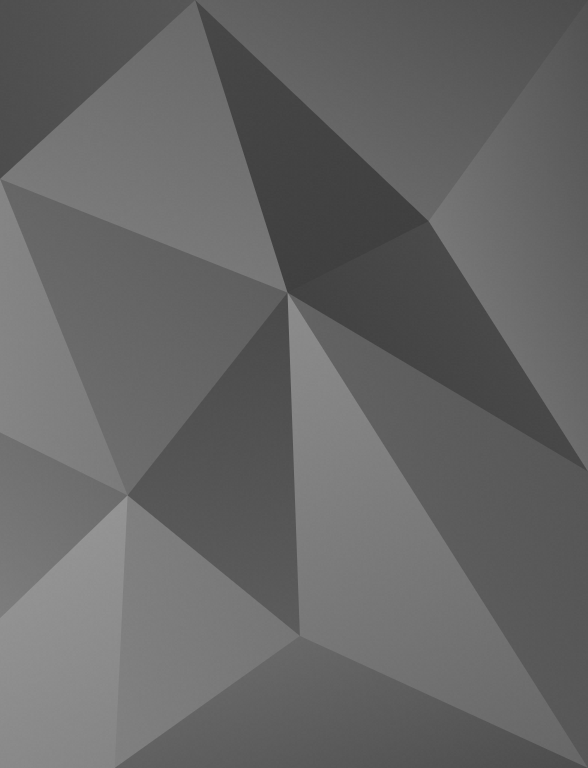
Give the GLSL for this background, as a Shadertoy shader.

```glsl
// Low-poly grey backdrop: large triangular facets that meet at shared corners.
// Each facet blends three corner greys by barycentric weights; its edges are
// smoothed by pixel coverage, and normalising the coverage hides any seams.

float cross2(vec2 a, vec2 b) {
    return a.x * b.y - a.y * b.x;
}

float hash(vec2 p) {
    return fract(sin(dot(p, vec2(127.1, 311.7))) * 43758.5453);
}

// Adds (grey * coverage, coverage) of one facet; greys follow corners a, b, c
void addFacet(inout vec2 total, vec2 p, vec2 a, vec2 b, vec2 c, vec3 greys, vec2 size) {
    vec2 q = p * size;
    a *= size;
    b *= size;
    c *= size;
    float area = cross2(b - a, c - a);
    vec3 weights = vec3(cross2(c - b, q - b), cross2(a - c, q - c), cross2(b - a, q - a)) / area;
    vec3 edgeLengths = vec3(length(c - b), length(a - c), length(b - a));
    vec3 inside = clamp(weights * abs(area) / edgeLengths + 0.5, 0.0, 1.0);
    float coverage = min(inside.x, min(inside.y, inside.z));
    total += coverage * vec2(dot(weights, greys), 1.0);
}

void mainImage(out vec4 fragColor, in vec2 fragCoord) {
    vec2 size = iResolution.xy;
    vec2 uv = fragCoord / size;

    // Inner corners
    vec2 hub = vec2(0.489, 0.619);
    vec2 rightHub = vec2(0.729, 0.712);
    vec2 leftHub = vec2(0.217, 0.355);
    vec2 lowHub = vec2(0.510, 0.172);

    // Corners on the border
    vec2 topLeft = vec2(0.0, 1.0);
    vec2 top = vec2(0.332, 1.0);
    vec2 topRight = vec2(1.0, 1.0);
    vec2 right = vec2(1.0, 0.386);
    vec2 bottomRight = vec2(1.0, 0.0);
    vec2 bottom = vec2(0.195, 0.0);
    vec2 leftHigh = vec2(0.0, 0.767);
    vec2 leftMid = vec2(0.0, 0.437);
    vec2 leftLow = vec2(0.0, 0.195);
    vec2 outerLeft = mix(leftHub, leftLow, 2.5);

    vec2 total = vec2(0.0);

    // Upper facets
    addFacet(total, uv, topLeft, top, leftHigh, vec3(0.31, 0.34, 0.30), size);
    addFacet(total, uv, top, leftHigh, hub, vec3(0.41, 0.48, 0.47), size);
    addFacet(total, uv, top, hub, rightHub, vec3(0.28, 0.25, 0.25), size);
    addFacet(total, uv, top, rightHub, topRight, vec3(0.39, 0.41, 0.30), size);
    addFacet(total, uv, rightHub, topRight, right, vec3(0.47, 0.32, 0.42), size);

    // Right facets
    addFacet(total, uv, hub, rightHub, right, vec3(0.26, 0.29, 0.28), size);
    addFacet(total, uv, hub, right, bottomRight, vec3(0.39, 0.34, 0.34), size);
    addFacet(total, uv, hub, lowHub, bottomRight, vec3(0.55, 0.47, 0.40), size);

    // Left facets
    addFacet(total, uv, hub, leftHub, lowHub, vec3(0.29, 0.34, 0.36), size);
    addFacet(total, uv, leftHigh, hub, leftHub, vec3(0.40, 0.37, 0.43), size);
    addFacet(total, uv, leftHigh, leftHub, leftMid, vec3(0.52, 0.48, 0.52), size);
    addFacet(total, uv, leftMid, leftHub, leftLow, vec3(0.44, 0.42, 0.49), size);

    // Lower facets
    addFacet(total, uv, leftHub, outerLeft, bottom, vec3(0.58, 0.56, 0.52), size);
    addFacet(total, uv, leftHub, lowHub, bottom, vec3(0.50, 0.46, 0.50), size);
    addFacet(total, uv, lowHub, bottom, bottomRight, vec3(0.41, 0.38, 0.30), size);

    // Fine grain, on cells tied to the canvas height
    float grain = hash(floor(uv * vec2(size.x / size.y, 1.0) * 512.0)) - 0.5;
    float grey = total.x / max(total.y, 0.001) + 0.008 * grain;

    fragColor = vec4(vec3(grey), 1.0);
}
```
